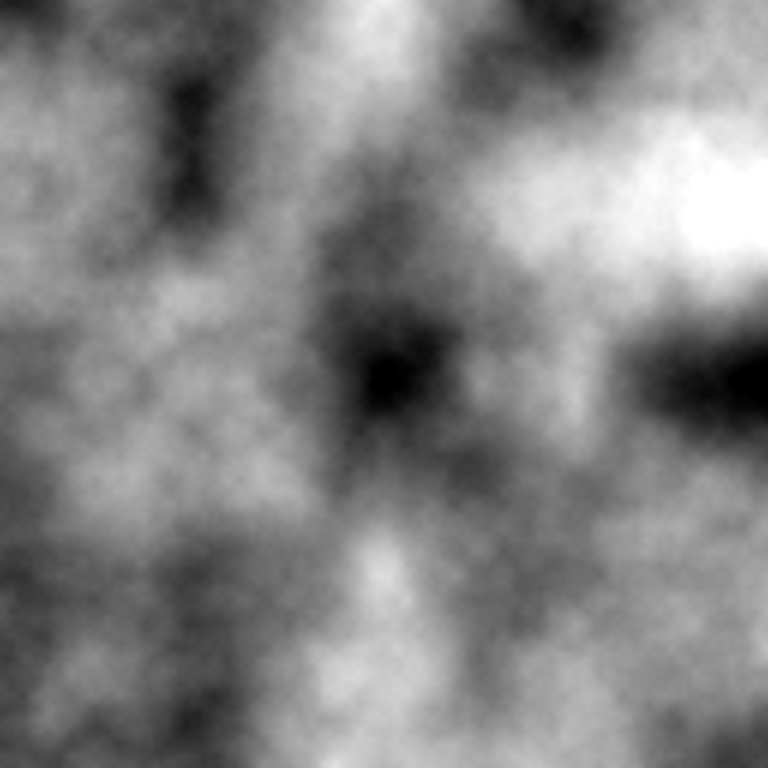
Write a WebGL 2 fragment shader that draws this texture.

```glsl
#version 300 es
precision highp float;
precision highp int;

uniform vec2 u_resolution;
out vec4 fragColor;

const float MEAN_GREY = 0.508;   // average brightness
const float CONTRAST = 0.18;     // standard deviation of brightness
const int CLOUD_CELLS = 4;       // broadest cells across the canvas
const int OCTAVES = 6;
const float GAIN = 0.5;          // strength of each octave against the last
const uint SEED = 11u;

// Deviations of uniform lattice values, and the loss from blending them
const float UNIFORM_DEVIATION = 0.2887;
const float BLEND_LOSS = 0.743;

float hash(ivec2 cell, int layer) {
    uint h = uint(cell.x) * 1597u + uint(cell.y) * 51749u + uint(layer) * 7919u + SEED;
    h = (h ^ (h >> 16)) * 73244475u;
    h = (h ^ (h >> 15)) * 73244475u;
    h ^= h >> 16;
    return float(h & 65535u) / 65535.0;
}

float valueNoise(vec2 p, int layer) {
    ivec2 cell = ivec2(floor(p));
    vec2 f = fract(p);
    vec2 blend = f * f * (3.0 - 2.0 * f);
    float low = mix(hash(cell, layer), hash(cell + ivec2(1, 0), layer), blend.x);
    float high = mix(hash(cell + ivec2(0, 1), layer), hash(cell + ivec2(1, 1), layer), blend.x);
    return mix(low, high, blend.y);
}

// Mean and deviation of the broadest lattice; border nodes count by their area.
vec2 cloudBalance() {
    float sum = 0.0;
    float sumSq = 0.0;
    float total = 0.0;
    for (int y = 0; y <= CLOUD_CELLS; y++) {
        for (int x = 0; x <= CLOUD_CELLS; x++) {
            float weight = (x % CLOUD_CELLS == 0 ? 0.5 : 1.0) * (y % CLOUD_CELLS == 0 ? 0.5 : 1.0);
            float value = hash(ivec2(x, y), 0);
            sum += weight * value;
            sumSq += weight * value * value;
            total += weight;
        }
    }
    float mean = sum / total;
    return vec2(mean, sqrt(sumSq / total - mean * mean));
}

void main() {
    vec2 p = gl_FragCoord.xy / u_resolution.y * float(CLOUD_CELLS);

    // Broad clouds, balanced to zero mean and unit deviation
    vec2 balance = cloudBalance();
    float field = (valueNoise(p, 0) - balance.x) / (balance.y * BLEND_LOSS);
    float energy = 1.0;

    // Finer octaves down to a soft square grain
    float amplitude = 1.0;
    for (int layer = 1; layer < OCTAVES; layer++) {
        amplitude *= GAIN;
        p *= 2.0;
        field += amplitude * (valueNoise(p, layer) - 0.5) / (UNIFORM_DEVIATION * BLEND_LOSS);
        energy += amplitude * amplitude;
    }

    float grey = MEAN_GREY + CONTRAST * field * inversesqrt(energy);
    fragColor = vec4(vec3(clamp(grey, 0.0, 1.0)), 1.0);
}
```
